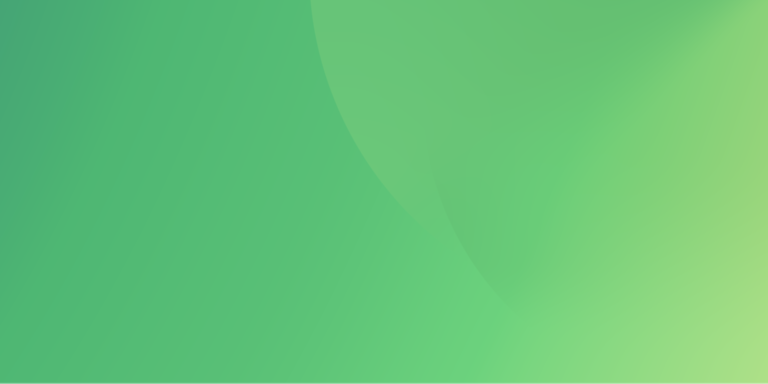
A Shadertoy shader for this background:

```glsl
// Soft green backdrop: a teal-to-lime sweep crossed by two large, faint discs.
// The sweep is a chain of blended stops along a bent axis; the discs are
// distance functions whose fills fade along a diagonal light and near the floor.

// Colour of the sweep at position s along its axis.
vec3 sweepColor(float s) {
    vec3 c = mix(vec3(0.272, 0.645, 0.458), vec3(0.30, 0.71, 0.45), clamp(s / 0.42, 0.0, 1.0));
    c = mix(c, vec3(0.347, 0.752, 0.463), smoothstep(0.2, 1.15, s));
    c = mix(c, vec3(0.43, 0.83, 0.493), smoothstep(0.95, 1.78, s));
    return mix(c, vec3(0.69, 0.88, 0.533), clamp((s - 1.62) / 0.75, 0.0, 1.0));
}

// Antialiased coverage of a disc.
float disc(vec2 p, vec2 center, float radius) {
    float pixel = 1.0 / iResolution.y;
    return 1.0 - smoothstep(-pixel, pixel, length(p - center) - radius);
}

void mainImage(out vec4 fragColor, in vec2 fragCoord) {
    vec2 p = fragCoord / iResolution.y;

    // Background sweep, its axis bending down toward the lower left
    float depth = 1.0 - p.y;
    float bend = 0.14 * depth * depth * max(1.0 - 0.5 * p.x, 0.0);
    vec3 color = sweepColor(p.x + 0.35 * depth + bend);

    // Muted, warmer light over the upper right
    float warmth = smoothstep(1.2, 1.75, p.x) * smoothstep(0.05, 0.6, p.y);
    color *= mix(vec3(1.0), vec3(0.965, 0.963, 0.925), warmth);

    // Upper disc: lit rim on the left, deeper green on the right
    vec3 fill = mix(vec3(0.403, 0.767, 0.47), vec3(0.393, 0.75, 0.445),
                    smoothstep(0.9, 1.6, p.x));
    fill += vec3(0.035, 0.033, 0.015) * depth;

    // Its fill ends at a diagonal beam, crisper toward the upper right
    float beam = dot(p - vec2(1.667, 0.805), vec2(-0.61, 0.79));
    float softness = mix(0.24, 0.1, smoothstep(1.4, 2.0, p.x));
    float aboveBeam = smoothstep(-0.65 * softness, softness, beam);
    color = mix(color, fill, disc(p, vec2(1.715, 1.08), 0.91) * aboveBeam);

    // Lower disc: a slight shade along its left rim, dissolving at both ends
    float shade = disc(p, vec2(1.885, 0.75), 0.785)
                * smoothstep(0.12, 0.32, p.y) * (1.0 - smoothstep(0.3, 0.68, p.y))
                * (1.0 - smoothstep(1.2, 1.75, p.x));
    color *= mix(vec3(1.0), vec3(0.972, 0.966, 0.96), shade);

    // Thin pale line along the floor
    color = mix(color, vec3(0.95, 0.98, 0.95), 0.4 * (1.0 - smoothstep(0.001, 0.005, p.y)));

    fragColor = vec4(color, 1.0);
}
```
